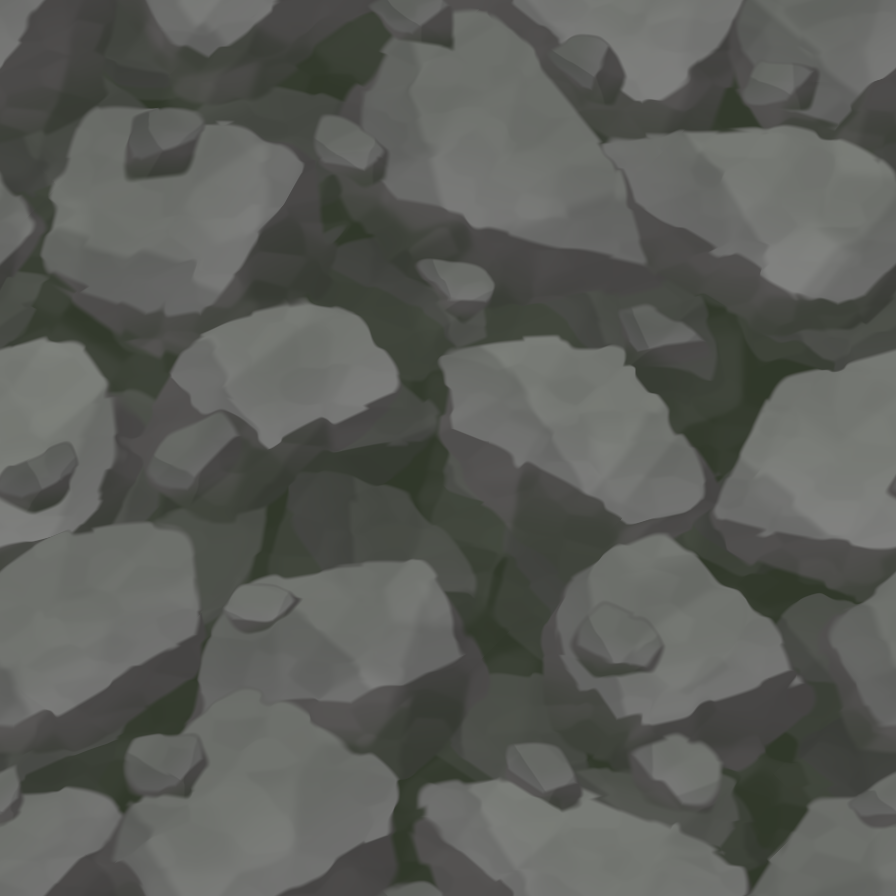
Give the GLSL for this texture, as a three.js fragment shader.

```glsl
varying vec2 vUv;

const float TAU = 6.28319;
const vec3 MOSS_DARK = vec3(0.190, 0.218, 0.165);
const vec3 MOSS_PALE = vec3(0.248, 0.268, 0.230);
const vec3 STONE_SHADE = vec3(0.318, 0.312, 0.308);
const vec3 STONE_DIM = vec3(0.298, 0.305, 0.288);
const vec3 STONE_LIT = vec3(0.456, 0.458, 0.452);

float hash(vec2 id, float seed) {
  vec3 h = fract((id.xyx + seed * 17.17) * vec3(0.1031, 0.1030, 0.0973));
  h += dot(h, h.yzx + 33.33);
  return fract((h.x + h.y) * h.z);
}

vec3 hash3(vec2 id, float seed) {
  return vec3(hash(id, seed), hash(id, seed + 1.3), hash(id, seed + 2.6));
}

// Wraps whole cell numbers, safe against rounding in mod
vec2 wrapCell(vec2 cell, vec2 grid) {
  return floor(mod(cell + 0.5, grid));
}

vec2 rotate(vec2 p, float angle) {
  float c = cos(angle), s = sin(angle);
  return vec2(c * p.x - s * p.y, s * p.x + c * p.y);
}

// Brush dabs: soft-edged wrapping Voronoi patches, each a constant random vector
vec3 dabs(vec2 p, vec2 grid, float seed) {
  vec2 g = p * grid, base = floor(g);
  vec3 sum = vec3(0.0);
  float total = 0.0;
  for (int j = -1; j <= 1; j++) {
    for (int i = -1; i <= 1; i++) {
      vec2 cell = base + vec2(float(i), float(j));
      vec2 id = wrapCell(cell, grid);
      vec2 away = g - cell - hash3(id, seed).xy;
      float weight = exp(-16.0 * dot(away, away)) + 1e-6;
      sum += weight * hash3(id, seed + 5.0);
      total += weight;
    }
  }
  return sum / total - 0.5;
}

// Irregular polygon of unit radius with slightly rounded corners
float stoneOutline(vec2 q, vec2 id, float seed) {
  const float HARDNESS = 16.0;
  float sum = 0.0;
  for (int k = 0; k < 7; k++) {
    float n = float(k);
    float angle = (n + 0.9 * hash(id, seed + n)) * TAU / 7.0;
    float reach = mix(0.70, 1.08, hash(id, seed + n + 9.4));
    sum += exp(HARDNESS * (dot(q, vec2(cos(angle), sin(angle))) - reach));
  }
  return log(sum) / HARDNESS;
}

// One stone: shaded body fading into moss, lit upper face cut by a slanted V
vec3 paintStone(vec3 ground, vec2 q, vec2 id, float seed, vec3 lit, vec3 shade, float tone, float soft) {
  vec3 rnd = hash3(id, seed + 20.0);
  float body = stoneOutline(q, id, seed);

  float sink = smoothstep(-0.3, -1.0, q.y + 0.8 * tone);
  vec3 side = mix(shade, mix(shade, MOSS_PALE, 0.85), sink) * (1.0 + 0.18 * tone);
  side *= 1.0 - 0.10 * smoothstep(-0.04, 0.04, q.x - 0.5 * q.y - rnd.x);
  vec3 color = mix(ground, side, 1.0 - smoothstep(-soft, soft, body));

  float apex = (rnd.x - 0.5) * 1.1;
  float slope = mix(0.35, 0.85, rnd.y);
  float bottom = slope * abs(q.x - apex) - q.y - mix(0.38, 0.72, rnd.z);
  float inset = 0.16 * smoothstep(0.4, -0.4, q.y);
  float face = max(body + inset, bottom);

  // Planes of the lit face: dim left flank, dim right chip, bright lower lip
  float flank = smoothstep(-0.04, 0.04, -q.x - 0.6 * q.y - mix(0.05, 0.55, rnd.z));
  float chip = smoothstep(-0.04, 0.04, 0.8 * q.x - 0.5 * q.y - mix(0.25, 0.8, rnd.y));
  float lip = smoothstep(-0.8, 0.0, bottom);
  float value = mix(0.90, 1.05, rnd.x) + 0.16 * tone - 0.12 * flank - 0.09 * chip + 0.05 * lip;
  vec3 top = lit * value * mix(vec3(0.985, 1.005, 0.975), vec3(1.0), lip);
  return mix(color, top, 1.0 - smoothstep(-soft, soft, face));
}

// Staggered wrapping rows of stones, painted from the top row down; grid.y is even
vec3 paintLayer(vec3 color, vec2 p, vec2 grid, vec2 radius, float density, vec3 lit, vec3 shade, float tone, float seed) {
  float soft = 0.0035 * grid.x / radius.x;
  for (int j = 1; j >= -1; j--) {
    float row = floor(p.y * grid.y) + float(j);
    float x = p.x * grid.x - 0.5 * mod(row, 2.0);
    for (int i = -1; i <= 1; i++) {
      float column = floor(x) + float(i);
      vec2 id = wrapCell(vec2(column, row), grid);
      vec3 rnd = hash3(id, seed + 40.0);
      vec2 local = vec2(x - column, p.y * grid.y - row) - 0.5 - 0.4 * (rnd.xy - 0.5);
      vec2 q = rotate(local / (radius * mix(0.78, 1.26, rnd.z)), 1.1 * (rnd.y - 0.5));
      if (hash(id, seed + 50.0) < density && dot(q, q) < 4.0) {
        color = paintStone(color, q, id, seed, lit, shade, tone, soft);
      }
    }
  }
  return color;
}

void main() {
  // Diagonal brush strokes, then a slow sway that breaks up the rows
  vec2 diagonal = vec2(vUv.x + vUv.y, vUv.y - vUv.x);
  vec3 broad = dabs(diagonal, vec2(7.0, 11.0), 1.0);
  vec3 fine = dabs(vUv + 0.02 * broad.xy, vec2(22.0, 34.0), 2.0);
  vec2 stroke = 0.022 * broad.xy + 0.010 * fine.xy;
  float tone = 0.65 * broad.z + 0.35 * fine.z;
  vec2 sway = vec2(0.025, 0.04) * sin(TAU * (vUv.yx + vec2(0.15, 0.4)));
  vec2 p = vUv + sway + vec2(0.19, 0.11);

  vec3 color = mix(MOSS_DARK, MOSS_PALE, smoothstep(-0.3, 0.4, tone));
  color = paintLayer(color, p + stroke, vec2(4.0, 6.0), vec2(0.50, 0.54), 0.85, STONE_DIM, MOSS_PALE, tone, 3.0);
  color = paintLayer(color, p + stroke, vec2(3.0, 4.0), vec2(0.50, 0.56), 1.0, STONE_LIT, STONE_SHADE, tone, 7.0);
  color = paintLayer(color, p + 0.5 * stroke, vec2(5.0, 6.0), vec2(0.24, 0.23), 0.4, STONE_LIT * 0.92, STONE_SHADE, tone, 13.0);
  gl_FragColor = vec4(color, 1.0);
}
```
